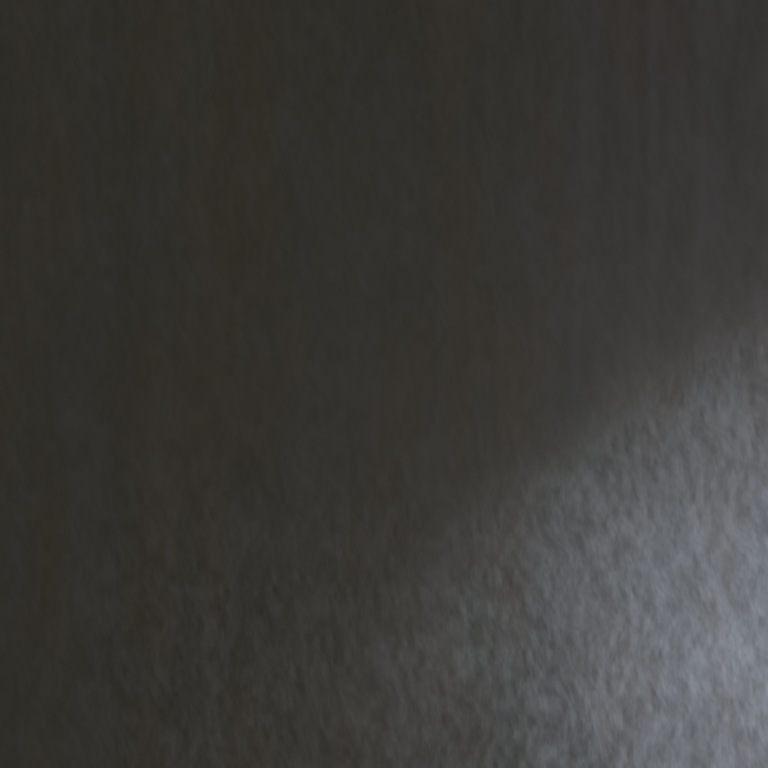
Give the GLSL for this texture, as a WebGL 2 fragment shader.

```glsl
#version 300 es
precision highp float;
// Dark satin surface with a cool sheen spreading from the lower right.
// A radial falloff behind a soft diagonal rim sets the light; stretched value
// noise adds brushed grain, long faint bands and a slight drift of tint.

uniform vec2 u_resolution;
out vec4 fragColor;

const vec3 DARK_BROWN = vec3(0.184, 0.175, 0.155);
const vec3 COOL_SHEEN = vec3(0.470, 0.484, 0.510);
const vec2 SHEEN_CENTER = vec2(1.08, 0.15);
const vec2 RIM_NORMAL = vec2(0.615, -0.788);

float hash(vec2 p) {
    return fract(sin(dot(p, vec2(127.1, 311.7))) * 43758.5453);
}

// Smooth value noise in the range -1 to 1
float noise(vec2 p) {
    vec2 cell = floor(p);
    vec2 f = fract(p);
    vec2 w = f * f * f * (f * (f * 6.0 - 15.0) + 10.0);
    float low = mix(hash(cell), hash(cell + vec2(1.0, 0.0)), w.x);
    float high = mix(hash(cell + vec2(0.0, 1.0)), hash(cell + vec2(1.0)), w.x);
    return 2.0 * mix(low, high, w.y) - 1.0;
}

// Layered noise; each octave is finer, weaker and slightly rotated
float layeredNoise(vec2 p, int octaves) {
    float sum = 0.0;
    float weight = 0.6;
    for (int i = 0; i < octaves; i++) {
        sum += weight * noise(p);
        p = mat2(0.995, 0.1, -0.1, 0.995) * p * 1.9 + 17.3;
        weight *= 0.6;
    }
    return sum;
}

float falloff(float dist, float radius) {
    return exp(-dist * dist / (2.0 * radius * radius));
}

// Short upright fibres that lean and waver a little
float brushedGrain(vec2 uv, vec2 density) {
    float waver = 0.007 * noise(uv * 15.0 + 5.0);
    vec2 leaned = vec2(uv.x + 0.12 * uv.y + waver, uv.y);
    return layeredNoise(leaned * density, 3);
}

// Long faint vertical bands
float longBands(vec2 uv) {
    return 0.5 * noise(uv * vec2(24.0, 2.5) + 31.0)
         + 0.5 * noise(uv * vec2(80.0, 7.0) + 53.0);
}

void main() {
    vec2 uv = gl_FragCoord.xy / u_resolution;

    // Sheen, dimmed beyond an uneven diagonal rim
    float unevenness = layeredNoise(uv * 6.0 + 9.0, 3);
    float dist = distance(uv, SHEEN_CENTER) + 0.02 * unevenness;
    float rim = smoothstep(0.05, 0.21, dot(uv, RIM_NORMAL) + 0.03 * unevenness);
    float sheen = 0.95 * falloff(dist, 0.29) * mix(0.3, 1.0, rim);
    float ambient = 0.145 * falloff(dist, 0.52);

    // Grain shows where light grazes the surface
    float lowerArea = smoothstep(0.5, 0.12, uv.y) * smoothstep(0.0, 0.3, uv.x);
    float grainStrength = 0.030 + 0.065 * lowerArea
                        + 0.130 * smoothstep(0.05, 0.5, sheen);
    float grain = brushedGrain(uv, vec2(115.0, 48.0));
    float mottle = layeredNoise(uv * vec2(22.0, 13.0) + 71.0, 2);

    float upperRight = smoothstep(0.5, 0.9, uv.x) * smoothstep(0.4, 0.75, uv.y);
    float light = sheen + ambient + grainStrength * grain;
    light += (0.020 + 0.025 * upperRight) * longBands(uv);
    light += (0.014 + 0.020 * lowerArea + 0.05 * sheen) * mottle;
    light += 0.055 * upperRight + 0.025 * lowerArea;

    // Warm and cool drift
    vec3 color = mix(DARK_BROWN, COOL_SHEEN, light);
    float tint = layeredNoise(uv * vec2(15.0, 4.0) + 43.0, 3);
    color += 0.006 * tint * vec3(0.8, -0.3, -0.9);
    color += 0.010 * upperRight * vec3(0.0, 0.0, 1.0);

    fragColor = vec4(clamp(color, 0.0, 1.0), 1.0);
}
```
